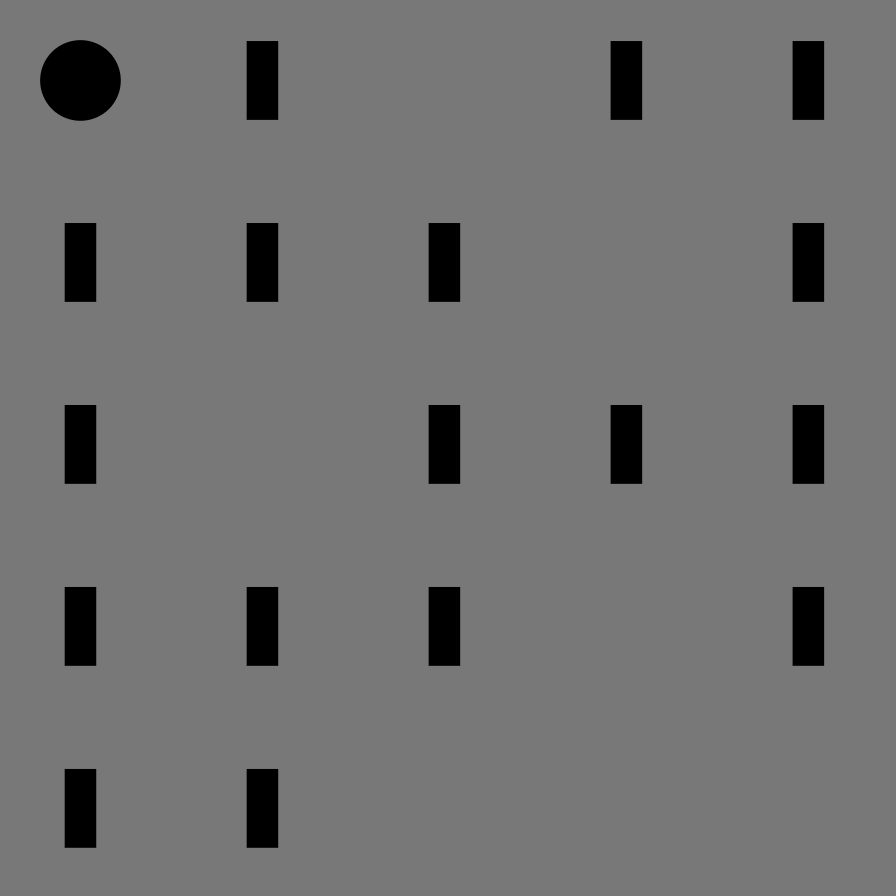
Write a Shadertoy shader that draws this pattern.

```glsl
float boxDistance(vec2 p, vec2 halfSize) {
    vec2 q = abs(p) - halfSize;
    return length(max(q, 0.0)) + min(max(q.x, q.y), 0.0);
}

// Occupied columns of each row, top to bottom; bit 0 is the left column
const int rowMasks[5] = int[5](27, 23, 29, 23, 3);

void mainImage(out vec4 fragColor, in vec2 fragCoord) {
    vec2 uv = fragCoord / iResolution.xy;
    uv.y = 1.0 - uv.y;

    // Five by five grid, counted from the upper left
    vec2 grid = (uv - 0.0898) / 0.2031;
    ivec2 cell = ivec2(clamp(floor(grid + 0.5), 0.0, 4.0));
    vec2 local = (grid - vec2(cell)) * 0.2031;

    // A disc in the first cell, upright bars in the others
    float dist = cell == ivec2(0)
        ? length(local) - 0.045
        : boxDistance(local, vec2(0.0176, 0.044));

    // Edge coverage, with empty cells masked out
    float pixel = 1.0 / min(iResolution.x, iResolution.y);
    float occupied = float((rowMasks[cell.y] >> cell.x) & 1);
    float ink = occupied * clamp(0.5 - dist / pixel, 0.0, 1.0);

    fragColor = vec4(mix(vec3(0.47), vec3(0.0), ink), 1.0);
}
```
